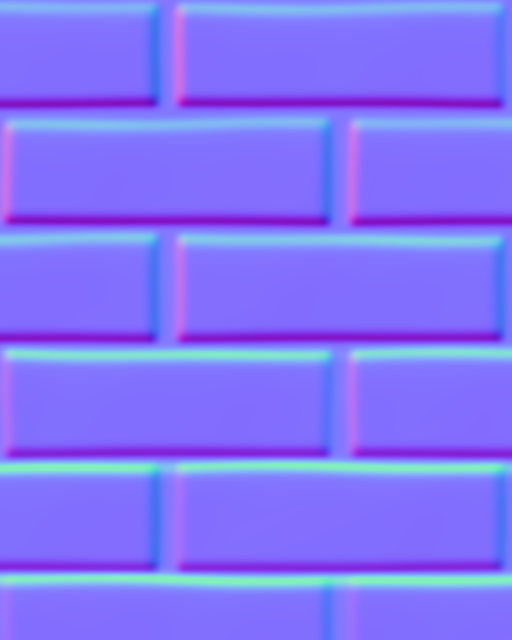
Write a Shadertoy shader that draws this texture map.

```glsl
// Tangent-space normal map of a running-bond brick wall with soft bevelled edges.
// Each brick side adds a Gaussian slope band; layered sines bend the edges, and
// the summed slopes are encoded as a unit normal. Lengths are canvas heights.

const float ROW_PITCH = 0.1797;
const float BRICK_PITCH = 0.5404;
const float FIRST_BED = 0.1777;      // depth of the first mortar bed
const float FIRST_JOINT = 0.2617;    // first upright joint in even rows
const float SIDE_GAP = 0.0186;       // half the gap between upright bevels

float hash(vec2 cell) {
    return fract(sin(dot(cell, vec2(41.3, 289.1))) * 4375.85);
}

// Layered sines, roughly -1 to 1
float wave(float x, float seed) {
    return 0.6 * sin(7.0 * x + seed * 2.4) + 0.4 * sin(17.0 * x + seed * 4.1);
}

// Slope band at d = 0; positive d lies inside the brick
float bevel(float d, float outer, float inner) {
    float t = d / (d < 0.0 ? outer : inner);
    return exp(-t * t);
}

// Fades a band out where it runs past the brick's corners
float span(float a, float b) {
    return smoothstep(-0.012, 0.010, a) * smoothstep(-0.012, 0.010, b);
}

// Half the distance between the bevels on either side of a mortar bed
float bedGap(float bed) {
    return 0.015 - 0.0015 * bed;
}

// Slope added by one row of bricks; p.y is depth below the top
vec2 rowSlope(vec2 p, float row) {
    float shift = FIRST_JOINT + mod(row, 2.0) * 0.5 * BRICK_PITCH;
    float column = floor((p.x - shift) / BRICK_PITCH);
    float x = p.x - shift - column * BRICK_PITCH;
    float chance = hash(vec2(column, row));

    // Distances inward from the four bevels
    float bottomY = FIRST_BED + row * ROW_PITCH;
    float top = p.y - (bottomY - ROW_PITCH) - bedGap(row - 1.0)
              + 0.0032 * wave(p.x, row + 0.7);
    float bottom = bottomY - p.y - bedGap(row) + 0.0014 * wave(p.x, row + 3.3);
    float left = x - SIDE_GAP + 0.0016 * wave(p.y * 2.0, row);
    float right = BRICK_PITCH - x - SIDE_GAP + 0.0016 * wave(p.y * 2.0, row + 5.0);

    // Upper edges steepen down the wall while lower edges soften
    float across = span(left, right);
    float topReach = mix(across, 1.0, 0.85 * smoothstep(2.2, 5.0, row));
    float topSlope = mix(0.50, 1.0, smoothstep(0.5, 4.5, row))
                   + 0.07 * wave(p.x, row + 1.9);
    float bottomSlope = 0.76 - 0.16 * smoothstep(1.0, 4.0, row);
    float leftSlope = max(0.62 - 0.085 * row, 0.18) + 0.08 * (chance - 0.5);
    float rightSlope = 0.32 + 0.24 * chance;

    float upright = span(top, bottom);
    vec2 slope = vec2(0.0);
    slope.x += leftSlope * upright * bevel(left, 0.010, 0.011);
    slope.x -= rightSlope * upright * bevel(right, 0.010, 0.013);
    slope.y += topSlope * topReach * bevel(top, 0.0095, 0.0125);
    slope.y -= bottomSlope * across * bevel(bottom, 0.0080, 0.0115);

    // Flat face leans down a little, with a broad roll below its upper edge
    slope.y -= 0.08 * across * upright;
    slope.y += 0.07 * across * upright * bevel(top, 0.010, 0.040);
    return slope;
}

void mainImage(out vec4 fragColor, in vec2 fragCoord) {
    vec2 uv = fragCoord / iResolution.xy;
    vec2 p = vec2(uv.x * 0.8, 1.0 - uv.y);

    // Gentle unevenness in the row spacing
    float bed = (p.y - FIRST_BED) / ROW_PITCH;
    p.y -= 0.0039 * sin(bed * 0.785);
    float row = floor((p.y - FIRST_BED) / ROW_PITCH) + 1.0;

    // Mortar tilt plus the nearby rows
    vec2 slope = vec2(0.02, -0.06);
    for (float k = -1.0; k <= 1.0; k++) {
        slope += rowSlope(p, row + k);
    }

    // Faint undulation of the surface
    slope += 0.012 * vec2(wave(p.y * 2.0, p.x * 3.0), wave(p.x * 2.0, p.y * 4.0));

    // Encode as a unit normal
    slope /= max(1.0, length(slope) / 0.88);
    vec3 normal = vec3(slope, sqrt(1.0 - dot(slope, slope)));
    fragColor = vec4(normal * 0.5 + 0.5, 1.0);
}
```
